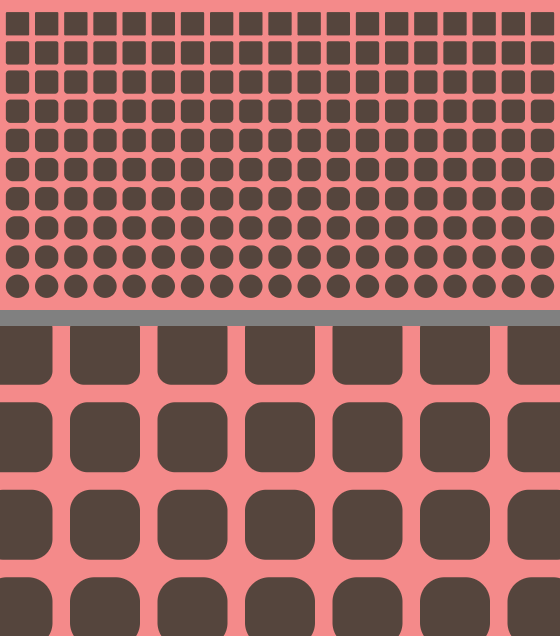
Top: the whole. Bottom: its middle third, enlarged.
Give the GLSL for this pattern, as a Shadertoy shader.

```glsl
// Grid of dark tiles on pink, rounding row by row from squares at the top to circles at the bottom

float roundedBox(vec2 p, float halfSize, float radius) {
    vec2 q = abs(p) - halfSize + radius;
    return length(max(q, 0.0)) + min(max(q.x, q.y), 0.0) - radius;
}

void mainImage(out vec4 fragColor, in vec2 fragCoord) {
    // Centred coordinates, one unit per tile pitch
    float pixel = 19.2 / iResolution.x;
    vec2 p = (fragCoord - 0.5 * iResolution.xy) * pixel;

    // 19 columns centred on a tile, 10 rows centred on a gap
    float column = clamp(floor(p.x + 0.5), -9.0, 9.0);
    float row = clamp(floor(p.y), -5.0, 4.0);
    vec2 local = p - vec2(column, row + 0.5);

    // Corner radius grows evenly down the rows until it fills the tile
    float radius = 0.04 * (5.0 - row);
    float dist = roundedBox(local, 0.4, radius);
    float coverage = clamp(0.5 - dist / pixel, 0.0, 1.0);

    vec3 pink = vec3(0.957, 0.541, 0.541);
    vec3 brown = vec3(0.333, 0.271, 0.239);
    fragColor = vec4(mix(pink, brown, coverage), 1.0);
}
```
